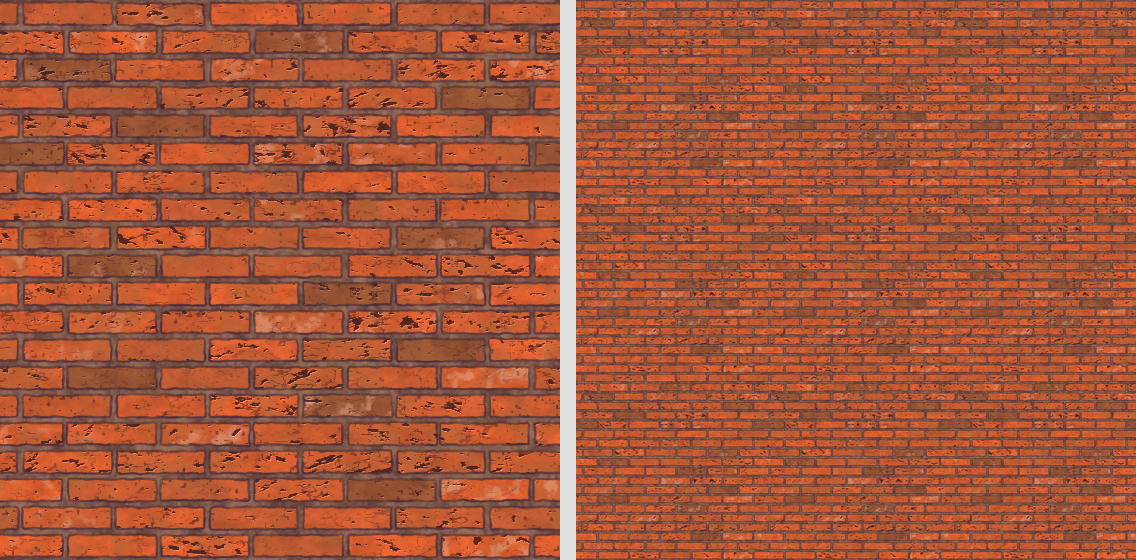
Left, the tile; right, the same tile 3 across and 3 down.
Reproduce this texture procedurally as a Shadertoy shader.

```glsl
// Weathered orange brick wall in running bond, 6 bricks by 20 courses, tiling seamlessly.

float hash(vec2 p) {
    return fract(sin(dot(p, vec2(127.1, 311.7))) * 43758.5);
}

// Value noise that wraps after a whole number of cells
float noise(vec2 p, float period) {
    vec2 i = floor(p), f = fract(p);
    f = f * f * (3.0 - 2.0 * f);
    vec2 a = mod(i, period), b = mod(i + 1.0, period);
    return mix(mix(hash(a), hash(vec2(b.x, a.y)), f.x),
               mix(hash(vec2(a.x, b.y)), hash(b), f.x), f.y);
}

float fbm(vec2 p, float period) {
    float sum = 0.0, gain = 0.533;
    for (int k = 0; k < 4; k++) {
        sum += gain * noise(p, period);
        p *= 2.0;
        period *= 2.0;
        gain *= 0.5;
    }
    return sum;
}

float roundedBox(vec2 p, vec2 halfSize, float radius) {
    vec2 q = abs(p) - halfSize + radius;
    return length(max(q, 0.0)) + min(max(q.x, q.y), 0.0) - radius;
}

// Slanted gouges, more or fewer according to the brick's wear
float gouges(vec2 p, vec2 seed, float slant, float wear) {
    vec2 q = vec2(p.x - slant * p.y, p.y) * vec2(62.0, 115.0);
    float level = mix(0.79, 0.62, wear);
    return smoothstep(level, level + 0.07, fbm(q + seed, 512.0));
}

vec3 mortarColor(vec2 uv, float grain) {
    float mottle = fbm(uv * 40.0, 40.0);
    vec3 color = mix(vec3(0.38, 0.25, 0.22), vec3(0.62, 0.44, 0.36),
                     smoothstep(0.2, 0.8, 0.55 * mottle + 0.45 * grain));
    return mix(color, vec3(0.56, 0.43, 0.28), 0.4 * smoothstep(0.5, 0.75, fbm(uv * 7.0, 7.0)));
}

vec3 brickColor(vec2 p, vec2 id, float grain) {
    vec2 seed = 20.0 + 40.0 * vec2(hash(id + 3.1), hash(id + 7.7));
    float wear = hash(id + 11.3);
    float slant = mix(-1.2, 1.6, hash(id + 5.9));

    // Firing tint, with an occasional brown brick
    vec3 color = mix(vec3(0.73, 0.35, 0.20), vec3(0.87, 0.37, 0.18), hash(id + 1.7));
    color = mix(color, vec3(0.53, 0.31, 0.20), 0.8 * step(0.91, hash(id + 2.3)));

    // Soft blotches and fine grain
    float blotch = fbm(p * vec2(28.0, 50.0) + seed, 512.0);
    color *= 0.8 + 0.28 * blotch + 0.13 * grain;
    color = mix(color, vec3(0.68, 0.40, 0.23),
                0.45 * smoothstep(0.5, 0.7, fbm(p * 22.0 + seed.yx, 512.0)));

    // Pale lime bloom on a few bricks
    float bloom = smoothstep(0.55, 0.78, fbm(p * 42.0 + seed + 9.0, 512.0));
    color = mix(color, vec3(0.88, 0.60, 0.47), 0.65 * bloom * smoothstep(0.6, 0.9, hash(id + 8.4)));

    // Wandering hairline cracks
    vec2 bent = p * vec2(26.0, 62.0) + 0.8 * blotch + seed.yx + 5.0;
    float crack = 1.0 - smoothstep(0.008, 0.035, abs(fbm(bent, 512.0) - 0.5));
    crack *= smoothstep(0.48, 0.65, noise(p * 35.0 + seed + 4.0, 512.0));
    color = mix(color, vec3(0.40, 0.18, 0.15), crack * mix(0.2, 0.7, wear));

    // Gouges with a lit lower lip, then small round pits
    float cut = gouges(p, seed, slant, wear);
    float lip = gouges(p + vec2(-0.001, 0.0018), seed, slant, wear);
    color += 0.13 * max(lip - cut, 0.0);
    color = mix(color, vec3(0.24, 0.11, 0.12), 0.85 * cut);
    float pits = smoothstep(0.80, 0.94, noise(p * vec2(150.0, 190.0) + seed, 512.0));
    return mix(color, vec3(0.36, 0.17, 0.14), pits * mix(0.25, 0.75, hash(id + 6.2)));
}

void mainImage(out vec4 fragColor, in vec2 fragCoord) {
    vec2 uv = fragCoord / iResolution.xy;
    float pixel = 1.0 / iResolution.y;

    // Running bond: alternate courses shift by about half a brick
    vec2 grid = uv * vec2(6.0, 20.0);
    float row = floor(grid.y);
    grid.x -= mix(0.70, 0.22, mod(row, 2.0));
    vec2 id = vec2(mod(floor(grid.x), 6.0), row);
    vec2 p = (fract(grid) - 0.5) / vec2(6.0, 20.0);

    // Slightly uneven brick with chipped edges
    vec2 jitter = vec2(hash(id + 4.6), hash(id + 9.2)) - 0.5;
    vec2 halfSize = vec2(0.0782, 0.0190) + 0.0012 * jitter.yx;
    float d = roundedBox(p - jitter * vec2(0.003, 0.0012), halfSize, 0.003);
    d += 0.0055 * (fbm(uv * 64.0, 64.0) - 0.5);

    float grain = fbm(uv * 150.0, 150.0);
    vec3 color = mortarColor(uv, grain);

    // Brick face, a little darker towards its rim
    vec3 face = brickColor(p, id, grain) * mix(0.82, 1.0, smoothstep(0.0, 0.003, -d));
    color = mix(color, face, smoothstep(pixel, -pixel, d));

    // Broken purple shadow line around the brick, heavier below
    float line = 1.0 - smoothstep(0.0004, 0.0024 + 0.5 * pixel, abs(d - 0.0008));
    float strength = mix(0.35, 0.9, noise(uv * 48.0, 48.0)) * (p.y < 0.0 ? 1.0 : 0.8);
    color = mix(color, vec3(0.27, 0.15, 0.22), line * strength);

    fragColor = vec4(clamp(color, 0.0, 1.0), 1.0);
}
```
